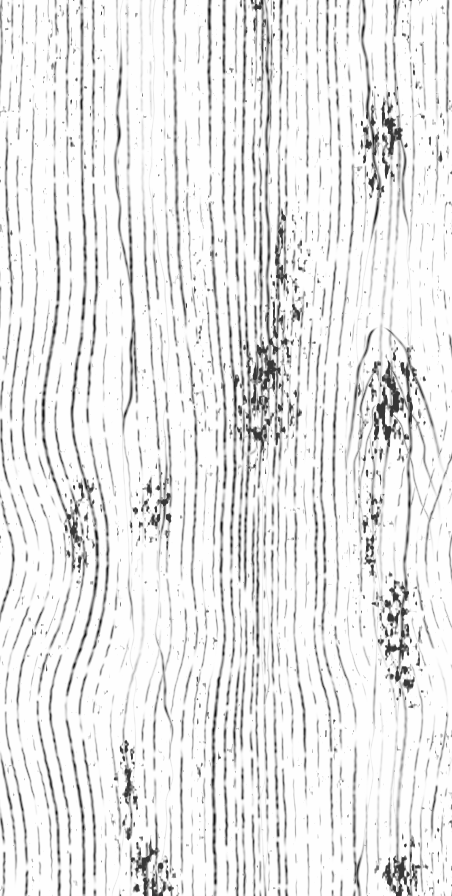
Give the GLSL for this texture, as a WebGL 2 fragment shader.

```glsl
#version 300 es
precision highp float;
// Vertical wood grain: broken dark fibres, cracks and pores on white board.
uniform vec2 u_resolution;
out vec4 fragColor;

#define GRAIN_COUNT 37.0     // fibres across the board
#define HEART_CROWDING 1.5   // extra fibres packed at the heart
#define HEART_X 0.585        // axis of the tight grain
#define HEART_STEP 0.267     // distance between cracked axes
#define LINE_WIDTH 0.0009    // mean half width of a fibre
#define LINE_SOFTNESS 0.0037 // edge blur of all strokes
#define PORE_AMOUNT 0.40     // density of specks in rough patches
#define PAPER 0.995
#define INK 0.08

float hash(vec2 p) {
    vec3 q = fract(p.xyx * vec3(0.1031, 0.1030, 0.0973));
    q += dot(q, q.yzx + 33.33);
    return fract((q.x + q.y) * q.z);
}

float noise(vec2 p) {
    vec2 i = floor(p), f = fract(p);
    f = f * f * (3.0 - 2.0 * f);
    return mix(mix(hash(i), hash(i + vec2(1, 0)), f.x),
               mix(hash(i + vec2(0, 1)), hash(i + vec2(1, 1)), f.x), f.y);
}

float bell(float x, float width) {
    return exp(-x * x / (width * width));
}

// Soft stroke around distance zero
float stroke(float d, float width) {
    float soft = max(LINE_SOFTNESS, 0.8 / u_resolution.x);
    return 1.0 - smoothstep(width - soft, width + soft, abs(d));
}

// Fibre coordinate: bends at the sides, pinches toward the heart
float grainPhase(vec2 p) {
    float sway = 0.045 * cos((p.y - 0.745) * 9.2) * bell(p.y - 0.745, 0.52);
    float x = p.x - sway * (bell(p.x - 0.1, 0.17) - bell(p.x - 1.0, 0.17));
    x += 0.022 * (noise(p * vec2(5.0, 2.6)) - 0.5);
    x += 0.004 * (noise(p * vec2(14.0, 17.0) + 40.0) - 0.5);
    float s = x - HEART_X;
    float pinch = 0.38 * bell(p.y - 0.98, 0.32) + 0.28 * bell(p.y - 0.57, 0.12);
    s *= 1.0 + pinch * bell(s, 0.25);
    return GRAIN_COUNT * s + HEART_CROWDING * tanh(s / 0.09);
}

// Fibres broken into dashes of uneven weight
float fibres(vec2 p) {
    float phase = grainPhase(p);
    float slope = length(vec2(dFdx(phase), dFdy(phase))) * u_resolution.x;
    float id = floor(phase);
    float offset = 0.35 * (hash(vec2(id, 7.0)) - 0.5);
    float d = (fract(phase) - 0.5 - offset) / max(slope, 1.0);
    d += 0.0016 * (noise(vec2(id * 9.0, p.y * 90.0)) - 0.5);
    float weight = hash(vec2(id, 3.0)) - 0.5 + noise(vec2(id * 5.0, p.y * 5.0)) - 0.5;
    float dash = smoothstep(0.12, 0.5, noise(vec2(id * 13.0, p.y * 48.0)) + 0.35 * weight);
    float ragged = 0.55 + 0.6 * noise(vec2(id * 3.0, p.y * 125.0));
    return stroke(d, LINE_WIDTH + 0.0024 * weight) * dash * ragged;
}

// Specks stretched along the grain, gathered in rough patches
float pores(vec2 p, float rough) {
    float patches = smoothstep(0.45, 0.8, noise(p * vec2(11.0, 3.6) + 21.0));
    patches *= 0.25 + rough;
    float speck = 0.7 * noise(p * vec2(165.0, 62.0)) + 0.3 * noise(p * vec2(240.0, 170.0) + 9.0);
    float limit = 0.8 - PORE_AMOUNT * min(patches, 1.0);
    return 0.85 * smoothstep(limit, limit + 0.28, speck);
}

// Long wandering cracks, one pair along each axis
float cracks(vec2 p) {
    float ink = 0.0;
    for (int i = 0; i < 6; i++) {
        float k = float(i), side = mod(k, 2.0);
        float axis = HEART_X + HEART_STEP * (floor(k / 2.0) - 1.0);
        float loose = floor(k / 2.0) == 1.0 ? 0.012 : 0.075;
        float x = axis + (side - 0.5) * loose;
        x += loose * 0.7 * (noise(vec2(k * 7.0, p.y * 3.2)) - 0.5);
        x += 0.012 * (noise(vec2(k * 11.0, p.y * 19.0)) - 0.5);
        float force = smoothstep(0.38, 0.75, noise(vec2(k * 17.0 + 4.0, p.y * 4.5)));
        float ragged = 0.45 + 0.7 * noise(vec2(k * 5.0, p.y * 75.0));
        ink = max(ink, stroke(p.x - x, 0.0035 * force - 0.001) * ragged * (0.35 + 0.65 * force));
    }
    return ink;
}

// Nested pointed arches and a small eye-shaped knot
float figures(vec2 p) {
    float ink = 0.0;
    for (int i = 0; i < 3; i++) {
        float k = float(i);
        float drop = 1.26 - 0.085 * k - p.y;
        float x = p.x - 0.845 - 0.012 * (noise(vec2(k * 9.0, p.y * 24.0)) - 0.5) - 0.1 * drop;
        float d = (abs(x) - 0.19 * sqrt(max(drop, 0.0)) * (1.0 - 0.12 * k)) * 0.9;
        float reach = smoothstep(0.0, 0.012, drop) * (1.0 - smoothstep(0.16, 0.36, drop));
        ink = max(ink, stroke(d, 0.002 - 0.001 * k) * reach * (0.4 + 0.7 * noise(p * 65.0)));
    }
    vec2 q = (p - vec2(HEART_X - 0.035, 1.0)) * vec2(1.0, 0.8);
    float r = length(q) + 0.008 * (noise(p * 60.0) - 0.5);
    return max(ink, 0.7 * stroke(r - 0.017, 0.0008) * noise(p * 95.0 + 5.0));
}

void main() {
    vec2 p = gl_FragCoord.xy / u_resolution.x;
    // Rough bands: the outer axes, the heart and a left-hand scar
    float outer = bell(abs(p.x - HEART_X) - HEART_STEP, 0.065);
    float rough = outer + 0.75 * bell(p.x - HEART_X, 0.06)
                + 0.9 * bell(p.x - 0.16, 0.035) * bell(p.y - 0.76, 0.22);
    float bare = outer * smoothstep(0.2, 0.6, noise(p * vec2(9.0, 3.0) + 70.0));
    float ink = fibres(p) * (1.0 - 0.8 * bare);
    ink = max(ink, pores(p, rough));
    ink = max(ink, max(cracks(p), figures(p)));
    fragColor = vec4(vec3(mix(PAPER, INK, clamp(ink, 0.0, 1.0))), 1.0);
}
```
